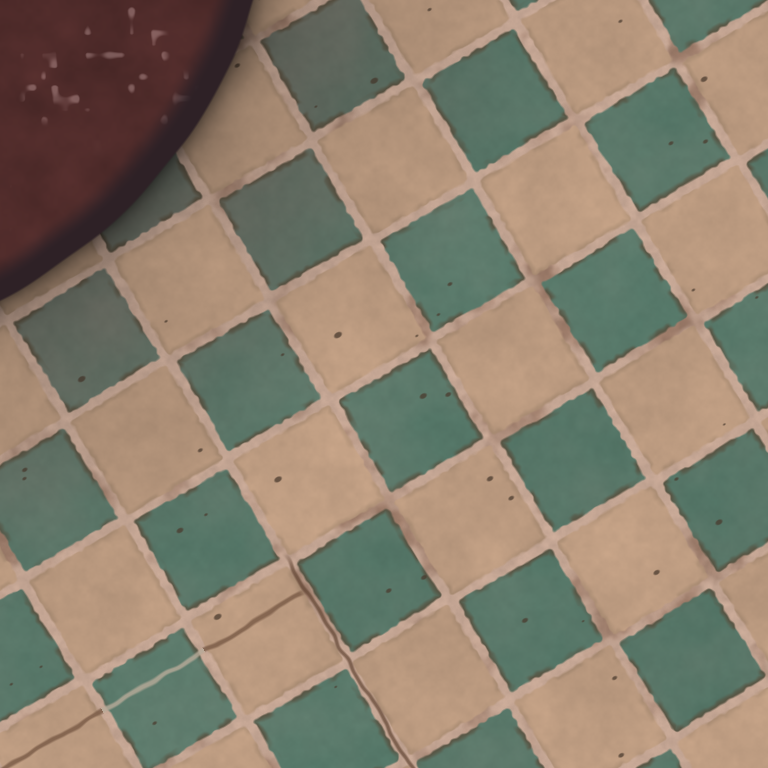
This pattern is drawn by a WebGL 2 fragment shader. Its source:

```glsl
#version 300 es
precision highp float;
// Worn checkerboard of green and cream floor tiles, laid on a tilted lattice with
// pale joints, chipped rims, specks and a cracked row. Each point is mapped to tile
// units and shaded by a box distance; a dark red disc covers the upper left corner.

#define ORIGIN vec2(0.535, 0.453)   // centre of one green tile
#define STEP_A vec2(0.1328, 0.0781) // lattice step up to the right
#define STEP_B vec2(0.0781, -0.1302) // lattice step down to the right
#define GREEN_HALF 0.452            // half sizes in tile units
#define CREAM_HALF 0.472
#define DISC_CENTRE vec2(-0.294, 1.195)
#define DISC_RADIUS 0.656
#define GREEN vec3(0.34, 0.475, 0.415)
#define GREY_GREEN vec3(0.43, 0.44, 0.40)
#define CREAM vec3(0.74, 0.61, 0.505)
#define GROUT vec3(0.77, 0.65, 0.58)
#define MAROON vec3(0.33, 0.18, 0.175)

uniform vec2 u_resolution;
out vec4 fragColor;

float hash(vec2 p) {
    vec3 h = fract(vec3(p.xyx) * 0.1031);
    h += dot(h, h.yzx + 33.33);
    return fract((h.x + h.y) * h.z);
}

float noise(vec2 p) {
    vec2 i = floor(p), f = fract(p);
    f = f * f * (3.0 - 2.0 * f);
    return mix(mix(hash(i), hash(i + vec2(1, 0)), f.x),
               mix(hash(i + vec2(0, 1)), hash(i + vec2(1, 1)), f.x), f.y);
}

float fbm(vec2 p) {
    float sum = 0.0, gain = 0.5;
    for (int i = 0; i < 4; i++) {
        sum += gain * noise(p);
        p = p * 2.03 + 17.0;
        gain *= 0.5;
    }
    return sum;
}

float roundBox(vec2 p, float halfSize, float radius) {
    vec2 d = abs(p) - halfSize + radius;
    return length(max(d, 0.0)) + min(max(d.x, d.y), 0.0) - radius;
}

// Coverage of a stroke, from the distance to its centre line
float stroke(float d, float halfWidth, float blur) {
    return 1.0 - smoothstep(halfWidth - blur, halfWidth + blur, abs(d));
}

// Small dark marks scattered inside some of the tiles
float specks(vec2 local, vec2 cell, float blur) {
    float mask = 0.0;
    for (int i = 0; i < 4; i++) {
        vec2 seed = cell + 40.0 + float(i) * 19.0;
        vec2 centre = (vec2(hash(seed), hash(seed + 7.3)) - 0.5) * 0.84;
        float radius = mix(0.01, 0.035, hash(seed + 3.1));
        float d = length((local - centre) * vec2(1.0, 1.5)) - radius;
        mask = max(mask, (1.0 - smoothstep(-blur, blur, d)) * step(0.7, hash(seed + 11.7)));
    }
    return mask;
}

vec3 tiledFloor(vec2 p, float pixel) {
    vec2 q = inverse(mat2(STEP_A, STEP_B)) * (p - ORIGIN);
    vec2 cell = floor(q + 0.5), local = q - cell;
    float isGreen = 1.0 - mod(cell.x + cell.y, 2.0);
    float blur = max(pixel / length(STEP_A), 0.012);
    float tone = hash(cell + 60.0) - 0.5;
    float blotch = fbm(p * 14.0 + 5.0) - 0.47, grain = fbm(p * 90.0) - 0.47;
    float nearDisc = 1.0 - smoothstep(0.0, 0.42, distance(p, DISC_CENTRE) - DISC_RADIUS);

    // Each tile is slightly turned and has a ragged outline
    local += (hash(cell + 81.0) - 0.5) * 0.04 * vec2(-local.y, local.x);
    float ragged = (noise(q * 22.0 + 9.0) - 0.5) * 0.022;
    float d = roundBox(local, mix(CREAM_HALF, GREEN_HALF, isGreen), 0.025) + ragged;

    // Glaze, with dirt gathered along the rim
    vec3 green = mix(GREEN, GREY_GREEN, clamp(nearDisc * 0.85 + blotch * 0.5 + 0.12, 0.0, 1.0));
    vec3 tile = mix(CREAM, green, isGreen) * (1.0 + tone * 0.05 + blotch * 0.12 + grain * 0.07);
    float rim = smoothstep(-0.055, -0.005, d) * smoothstep(0.2, 0.65, noise(q * 9.0));
    tile = mix(tile, vec3(0.34, 0.29, 0.22), rim * mix(0.16, 0.75, isGreen));
    tile = mix(tile, vec3(0.29, 0.23, 0.18), specks(local, cell, blur) * 0.75);

    // Joints, stained in places
    float stain = smoothstep(0.5, 0.75, fbm(q * 2.5 + 31.0));
    vec3 joint = mix(GROUT, vec3(0.56, 0.43, 0.36), stain * 0.8) * (1.0 + grain * 0.15);
    vec3 color = mix(tile, joint, smoothstep(-blur, blur, d));

    // Cracked row, ending at a dark joint
    float wobble = (noise(q * 8.0) - 0.5) * 0.03;
    float crack = stroke(q.y - 0.81 + wobble, 0.018, blur) * (1.0 - smoothstep(-1.57, -1.5, q.x));
    color = mix(color, mix(vec3(0.47, 0.35, 0.27), vec3(0.72, 0.67, 0.6), isGreen), crack * 0.8);
    float seam = stroke(q.x + 1.5 + wobble, 0.016, blur) * smoothstep(0.4, 0.6, q.y);
    color = mix(color, vec3(0.38, 0.27, 0.2), seam * 0.7);
    return color * (1.0 - 0.12 * nearDisc);
}

void main() {
    float pixel = 1.0 / min(u_resolution.x, u_resolution.y);
    vec2 p = gl_FragCoord.xy * pixel;
    vec3 color = tiledFloor(p, pixel);

    // Disc with a dark rim and a soft contact shadow
    float d = distance(p, DISC_CENTRE) - DISC_RADIUS + (noise(p * 12.0) - 0.5) * 0.008;
    color *= 1.0 - 0.5 * exp(-max(d, 0.0) * 45.0);
    vec3 disc = MAROON * (0.92 + 0.3 * (fbm(p * 22.0) - 0.4));
    disc += 0.2 * smoothstep(0.78, 0.95, noise(p * 70.0)) * smoothstep(0.5, 0.7, noise(p * 16.0));
    disc = mix(disc, vec3(0.18, 0.13, 0.15), smoothstep(-0.055, -0.02, d));
    color = mix(color, disc, 1.0 - smoothstep(-1.5 * pixel, 1.5 * pixel, d));
    fragColor = vec4(color, 1.0);
}
```
